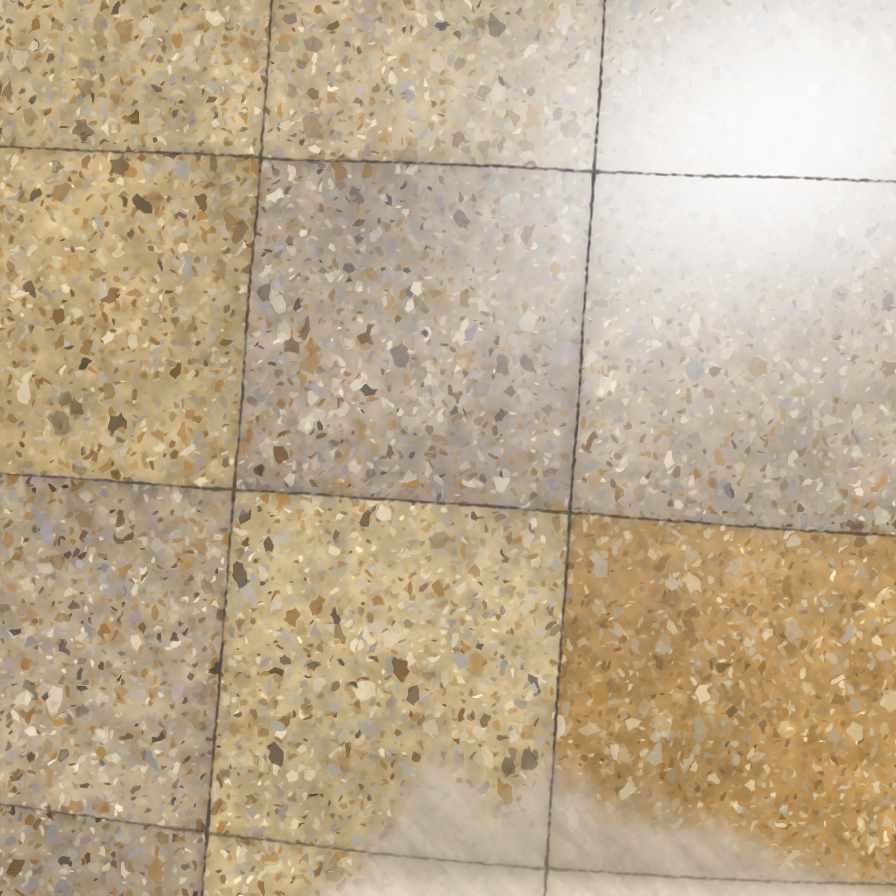
This texture is drawn by a three.js fragment shader. Its source:

```glsl
varying vec2 vUv;

const vec3 COOL_BASE = vec3(0.65, 0.59, 0.51);
const vec3 SAND_BASE = vec3(0.74, 0.66, 0.49);
const vec3 AMBER_BASE = vec3(0.70, 0.55, 0.33);
const vec3 CREAM = vec3(0.88, 0.84, 0.74);
const vec3 SLATE = vec3(0.62, 0.61, 0.62);
const vec3 OCHRE = vec3(0.65, 0.48, 0.25);
const vec3 BROWN = vec3(0.45, 0.33, 0.21);
const vec3 DARK = vec3(0.29, 0.27, 0.26);
const vec3 JOINT = vec3(0.31, 0.28, 0.26);
const vec3 HAZE = vec3(0.86, 0.84, 0.83);
const vec3 VEIL = vec3(0.77, 0.72, 0.65);
// Warmth of the left, middle and right tile in each row
const vec3 WARMTH_TOP = vec3(0.48, 0.38, 0.20);
const vec3 WARMTH_MID = vec3(0.70, 0.10, 0.20);
const vec3 WARMTH_LOW = vec3(0.22, 0.58, 1.00);
const vec2 GLARE_CENTER = vec2(0.87, 0.85);
const vec2 HAZE_RADIUS = vec2(0.40, 0.37);
const vec2 CORE_RADIUS = vec2(0.27, 0.205);
const float JOINT_HALF_WIDTH = 0.0015;
const float JOINT_WOBBLE = 0.0014;
const float TILE_SIZE = 0.38;
const float SOFT = 0.0014;
const float FINEST_CELLS = 88.0;
const float CELL_RATIO = 0.75;
const int CHIP_LAYERS = 5;

vec3 hash3(vec2 p) {
  vec3 q = fract(p.xyx * vec3(0.1031, 0.1030, 0.0973));
  q += dot(q, q.yxz + 33.33);
  return fract((q.xxy + q.yzz) * q.zyx);
}

float noise(vec2 p) {
  vec2 i = floor(p), f = fract(p);
  f = f * f * (3.0 - 2.0 * f);
  return mix(mix(hash3(i).x, hash3(i + vec2(1.0, 0.0)).x, f.x),
             mix(hash3(i + vec2(0.0, 1.0)).x, hash3(i + 1.0).x, f.x), f.y);
}

float fbm(vec2 p) {
  float sum = 0.0, gain = 0.53;
  for (int i = 0; i < 4; i++) {
    sum += gain * noise(p);
    p = mat2(1.6, 1.2, -1.2, 1.6) * p + 17.3;
    gain *= 0.5;
  }
  return sum;
}

// Irregular five-sided stone
float chipDistance(vec2 d, vec3 rnd, float size) {
  float angle = 0.8 + (rnd.x - 0.5) * 2.6;
  d = mat2(cos(angle), -sin(angle), sin(angle), cos(angle)) * d;
  d.y *= 1.0 + 0.8 * rnd.y;
  float edge = -1.0;
  for (int i = 0; i < 5; i++) {
    float a = float(i) * 1.2566 + rnd.z;
    float reach = 0.75 + 0.6 * fract(rnd.y * 7.0 + float(i) * 0.618);
    edge = max(edge, dot(d, vec2(cos(a), sin(a))) * reach);
  }
  return edge - size;
}

vec3 chipColor(float kind, float warmth) {
  vec3 stone = kind < 0.31 ? CREAM : kind < 0.59 ? SLATE : kind < 0.80 ? OCHRE : kind < 0.93 ? BROWN : DARK;
  vec3 tint = kind < 0.59 ? CREAM * vec3(1.0, 0.97, 0.84) : OCHRE;
  return mix(stone, tint, 0.5 * warmth * warmth);
}

void scatterChips(inout vec3 color, vec2 p, float cells, float density, float warmth) {
  p *= cells;
  vec2 corner = floor(p - 0.5);
  for (int k = 0; k < 4; k++) {
    vec2 cell = corner + vec2(mod(float(k), 2.0), floor(float(k) * 0.5));
    vec3 place = hash3(cell + cells), look = hash3(cell + cells + 71.7);
    vec2 d = p - cell - 0.5 - (place.xy - 0.5) * 0.5;
    float edge = chipDistance(d, look, mix(0.16, 0.37, look.x));
    float cover = (1.0 - smoothstep(-SOFT, SOFT, edge / cells)) * step(place.z, density);
    vec3 stone = chipColor(fract(look.z * 5.0 + place.x), warmth) * (0.84 + 0.28 * place.y);
    color = mix(color, stone, cover * mix(0.2, 0.9, look.y));
  }
}

void main() {
  vec2 uv = vUv;

  // Tile grid with slight perspective
  vec2 q;
  q.x = (uv.x - 0.226 - 0.078 * uv.y) / (0.381 - 0.009 * uv.y);
  float rise = uv.y - 0.473 + 0.072 * uv.x;
  q.y = rise / (rise > 0.0 ? 0.363 + 0.032 * uv.x : 0.369 + 0.09 * uv.x - 0.07 * uv.x * uv.x);
  q += (vec2(noise(uv.yx * 9.0), noise(uv * 9.0 + 40.0)) - 0.5) * 0.008;
  vec2 tile = min(floor(q), vec2(1.0));
  vec3 row = tile.y > 0.5 ? WARMTH_TOP : tile.y > -0.5 ? WARMTH_MID : WARMTH_LOW;
  float warmth = tile.x < -0.5 ? row.x : tile.x < 0.5 ? row.y : row.z;

  // Mottled binder and ragged stone chips, cut at each tile
  vec2 p = uv + tile * vec2(3.7, 5.3) + 20.0;
  vec3 color = mix(COOL_BASE, SAND_BASE, smoothstep(0.0, 0.6, warmth));
  color = mix(color, AMBER_BASE, smoothstep(0.6, 1.0, warmth));
  color *= 0.84 + 0.36 * fbm(p * 55.0);
  vec2 ragged = p + 0.006 * (vec2(noise(p * 130.0), noise(p * 130.0 + 57.0)) - 0.5);
  float cells = FINEST_CELLS;
  for (int i = 0; i < CHIP_LAYERS; i++) {
    scatterChips(color, ragged, cells, 0.85 - 0.13 * float(i), warmth);
    cells *= CELL_RATIO;
  }
  color *= 0.84 + 0.32 * fbm(p * 5.0);

  // Blurred pale veil with diagonal streaks along the bottom
  float leftPeak = 0.165 - (uv.x < 0.488 ? 1.2 : 0.7) * abs(uv.x - 0.488);
  float rightPeak = 0.150 - (uv.x < 0.61 ? 0.6 : 0.34) * abs(uv.x - 0.61);
  float veil = smoothstep(-0.02, 0.045, max(leftPeak, rightPeak) - uv.y + 0.05 * (fbm(uv * 25.0) - 0.5));
  float streak = fbm(vec2(uv.x + uv.y, (uv.y - uv.x) * 0.25) * 60.0);
  vec3 veilColor = VEIL * (0.90 + 0.18 * streak) + 0.12 * (1.0 - smoothstep(0.0, 0.035, uv.y));
  color = mix(color, veilColor, veil * 0.86);

  // Lamp reflection: wide haze and bright core
  vec2 g = uv - GLARE_CENTER;
  g.y -= 0.2 * g.x;
  vec2 wide = g / HAZE_RADIUS, tight = g / CORE_RADIUS;
  float haze = exp(-dot(wide, wide));
  float core = exp(-pow(dot(tight, tight), 1.3));
  color = mix(color, HAZE, 0.68 * haze);
  color = mix(color, vec3(1.0), 0.90 * core);

  // Thin worn joints, partly filled, wider where they cross
  vec2 nearest = clamp(floor(q + 0.5), vec2(0.0, -1.0), vec2(1.0));
  vec2 offset = (q - nearest) * TILE_SIZE;
  offset += JOINT_WOBBLE * (vec2(noise(uv * 140.0), noise(uv * 140.0 + 31.0)) - 0.5);
  vec2 away = abs(offset);
  float crumble = noise(uv * 210.0) * 0.6 + noise(uv * 48.0) * 0.4;
  float crossing = exp(-max(away.x, away.y) * 70.0);
  float halfWidth = JOINT_HALF_WIDTH * (0.5 + 0.8 * crumble) * (1.0 + 0.8 * crossing);
  vec2 line = 1.0 - smoothstep(halfWidth - SOFT, halfWidth + SOFT, away);
  line.y *= nearest.y < -0.5 ? 0.6 : 0.88;
  float fill = max(smoothstep(0.15, 0.65, crumble), crossing);
  float joint = max(line.x, line.y) * mix(0.4, 0.9, fill) * (1.0 - 0.35 * veil);
  float grime = exp(-min(away.x, away.y) * 130.0) * (1.0 - core);
  color *= 1.0 - 0.10 * grime;
  color = mix(color, JOINT + 0.10 * core, joint);

  gl_FragColor = vec4(clamp(color, 0.0, 1.0), 1.0);
}
```
